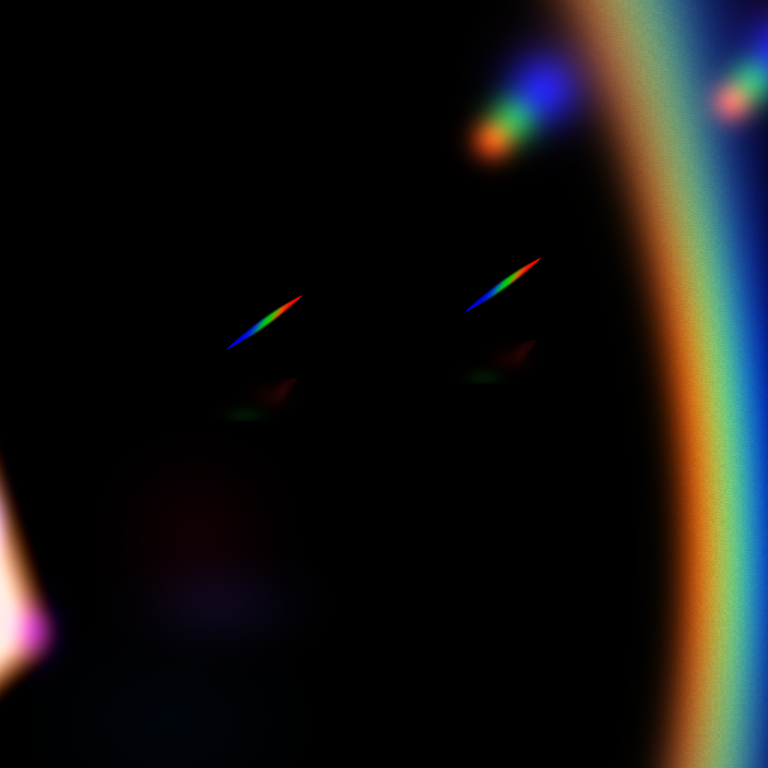
Reproduce this background procedurally as a WebGL 2 fragment shader.

```glsl
#version 300 es
precision highp float;
// Prismatic light leaks: a curved rainbow band, paired flares and streaks, and a hot corner glow on black.

uniform vec2 u_resolution;
out vec4 fragColor;

const vec2 PAIR_STEP = vec2(0.311, 0.049);

float hash(vec2 p) {
    return fract(sin(dot(p, vec2(127.1, 311.7))) * 43758.5453);
}

// Soft elliptical spot
float glow(vec2 p, vec2 center, vec2 radius) {
    vec2 d = (p - center) / radius;
    return exp(-dot(d, d));
}

// Bell curve with separate widths on each side
float lobe(float t, float center, float left, float right) {
    float d = (t - center) / (t < center ? left : right);
    return exp(-d * d);
}

vec3 screen(vec3 a, vec3 b) {
    return 1.0 - (1.0 - clamp(a, 0.0, 1.0)) * (1.0 - clamp(b, 0.0, 1.0));
}

float smoothMax(float a, float b, float k) {
    float h = max(k - abs(a - b), 0.0) / k;
    return max(a, b) + 0.25 * h * h * k;
}

// Wide bowed band, paler toward its ends
vec3 rainbowBand(vec2 p) {
    float bow = p.y - 0.25;
    float spread = p.y - 0.33;
    float center = 0.949 - 0.217 * bow * bow;
    float width = 0.095 + 0.12 * spread * spread;
    float t = (p.x - center) / width;
    vec3 color = vec3(0.82 * lobe(t, -0.33, 0.38, 0.5),
                      0.78 * lobe(t, 0.03, 0.53, 0.5),
                      0.75 * lobe(t, 0.42, 0.55, 0.6));
    float fade = smoothstep(0.08, 0.5, abs(p.y - 0.37));
    float luma = dot(color, vec3(0.3, 0.55, 0.15));
    return mix(color, vec3(luma), 0.38 * fade) * (1.0 - 0.17 * fade);
}

// Diagonal flare running from orange through green to blue
vec3 flare(vec2 p) {
    vec3 color = vec3(0.85, 0.24, 0.06) * glow(p, vec2(0.642, 0.818), vec2(0.027));
    color += vec3(0.08, 0.62, 0.12) * glow(p, vec2(0.668, 0.844), vec2(0.032));
    color += vec3(0.05, 0.08, 0.82) * glow(p, vec2(0.706, 0.882), vec2(0.046));
    return color + vec3(0.12, 0.05, 0.12) * glow(p, vec2(0.735, 0.91), vec2(0.07));
}

// Thin pointed spectrum: blue tail to red tip
vec3 streak(vec2 p, vec2 center, float halfLength, float halfWidth) {
    vec2 axis = vec2(0.814, 0.581);
    vec2 d = p - center;
    float along = dot(d, axis) / halfLength;
    float across = dot(d, vec2(-axis.y, axis.x)) / halfWidth;
    float taper = max(1.0 - along * along, 0.0);
    float body = 1.0 - smoothstep(0.25 * taper, taper + 0.05, abs(across));
    float hue = along - 0.22 * across;
    vec3 color = vec3(0.95 * smoothstep(0.05, 0.5, hue),
                      0.8 * lobe(hue, 0.1, 0.35, 0.35),
                      0.85 * (1.0 - smoothstep(-0.35, 0.15, hue)));
    return color * body * smoothstep(0.0, 0.25, taper);
}

// Dim reflection with a straight lower cut
vec3 ghost(vec2 p) {
    vec3 color = vec3(0.1, 0.012, 0.008) * streak(p, vec2(0.352, 0.483), 0.045, 0.016).r;
    color += vec3(0.09, 0.01, 0.0) * glow(p, vec2(0.355, 0.484), vec2(0.022, 0.014));
    color += vec3(0.01, 0.08, 0.012) * glow(p, vec2(0.319, 0.459), vec2(0.022, 0.011));
    return color * smoothstep(0.450, 0.453, p.y);
}

// Overexposed wedge with a warm rim and magenta tip
vec3 hotWedge(vec2 p) {
    float upper = dot(p - vec2(0.0065, 0.375), vec2(0.951, 0.308));
    float lower = dot(p - vec2(0.0, 0.095), vec2(0.655, -0.756));
    float d = smoothMax(upper, lower, 0.035);
    vec3 color = 1.0 - smoothstep(vec3(-0.038, -0.048, -0.052), vec3(0.014, 0.009, 0.002), vec3(d));
    color *= vec3(1.0, 0.93, 0.9);
    float tip = glow(p, vec2(0.049, 0.178), vec2(0.025, 0.035));
    color *= 1.0 - vec3(0.1, 0.45, 0.0) * tip;
    color += vec3(0.16, 0.0, 0.42) * tip;
    return color + vec3(0.08, 0.1, 0.34) * glow(p, vec2(-0.004, 0.325), vec2(0.014, 0.04));
}

vec3 faintHaze(vec2 p) {
    vec3 color = vec3(0.06, 0.0, 0.012) * glow(p, vec2(0.255, 0.3), vec2(0.085, 0.09));
    color += vec3(0.035, 0.025, 0.1) * glow(p, vec2(0.285, 0.212), vec2(0.085, 0.048));
    return color + vec3(0.0, 0.018, 0.04) * glow(p, vec2(0.22, 0.06), vec2(0.12, 0.09));
}

void main() {
    vec2 p = gl_FragCoord.xy / u_resolution;
    vec3 color = rainbowBand(p);

    // Fine grain, visible only in the light
    color *= 1.0 + 0.07 * (hash(floor(p * 512.0)) - 0.5);

    // Each flare, streak and ghost repeats up and to the right
    for (int i = 0; i < 2; i++) {
        vec2 q = p - float(i) * PAIR_STEP;
        color = screen(color, flare(q));
        color = screen(color, streak(q, vec2(0.344, 0.580), 0.064, 0.0068));
        color = screen(color, ghost(q));
    }

    color = screen(color, hotWedge(p));
    color = screen(color, faintHaze(p));
    fragColor = vec4(clamp(color, 0.0, 1.0), 1.0);
}
```
